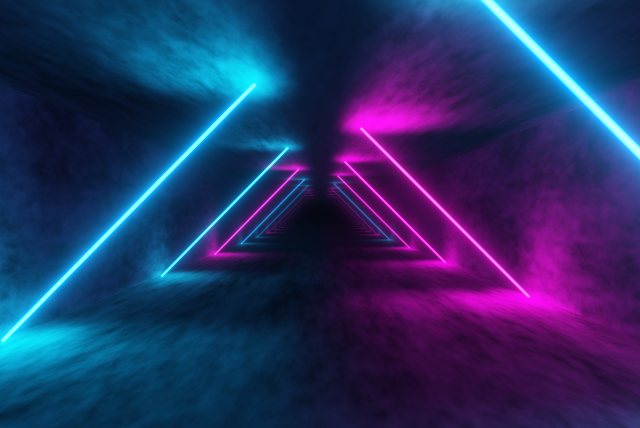
A Shadertoy shader for this background:

```glsl
// Concrete corridor lit by receding diagonal cyan and magenta neon tubes.

const vec3 CYAN = vec3(0.0, 0.60, 0.93);
const vec3 MAGENTA = vec3(0.88, 0.0, 0.68);
const vec2 HALF_ROOM = vec2(0.742, 0.297); // half width and height at depth 1
const float DEPTH_SCALE = 0.8;
const int TUBES = 12;

float hash(vec2 p) {
    vec3 h = fract(vec3(p.xyx) * 0.1031);
    h += dot(h, h.yzx + 33.33);
    return fract((h.x + h.y) * h.z);
}

float noise(vec2 p) {
    vec2 cell = floor(p), f = fract(p);
    f = f * f * (3.0 - 2.0 * f);
    return mix(mix(hash(cell), hash(cell + vec2(1, 0)), f.x),
               mix(hash(cell + vec2(0, 1)), hash(cell + vec2(1, 1)), f.x), f.y);
}

float fbm(vec2 p) {
    float sum = 0.0, amp = 0.5;
    for (int i = 0; i < 5; i++) {
        sum += amp * noise(p);
        p = mat2(1.6, 1.2, -1.2, 1.6) * p + 7.3;
        amp *= 0.56;
    }
    return sum;
}

float segmentDistance(vec2 p, vec2 a, vec2 b) {
    vec2 ab = b - a;
    return length(p - a - ab * clamp(dot(p - a, ab) / dot(ab, ab), 0.0, 1.0));
}

// 1 for magenta tubes, 0 for cyan ones
float magentaTube(int n, bool left) {
    bool magenta = left ? (n == 2 || n > 4) : (n != 0 && n != 4);
    return magenta ? 1.0 : 0.0;
}

// Light reaching a wall point, strongest on the viewer's side of the tube
float surfaceLight(vec3 point, vec2 top, vec2 bottom, float depth, float side) {
    float ahead = depth - point.z;
    float across = segmentDistance(point.xy, top, bottom);
    float along = ahead * DEPTH_SCALE;
    float facing = mix(0.1, 1.0, smoothstep(-0.25, 0.18, ahead));
    float reach = smoothstep(-0.16, 0.2, side * point.x);
    float falloff = exp(-across * (0.5 + 1.6 * max(depth - 1.0, 0.0)));
    return 0.04 * facing * reach * falloff / (across * across + along * along + 0.012);
}

// Hot core and coloured halo of a tube, seen at its own depth
vec3 tubeGlow(vec2 q, vec2 top, vec2 bottom, float depth, vec3 tint, float pixel) {
    float dist = segmentDistance(q, top / depth, bottom / depth);
    float radius = 0.004 / depth;
    float edge = max(pixel, radius * 0.6);
    float core = 1.0 - smoothstep(radius - edge, radius + edge, dist);
    core *= min(1.0, 2.0 * radius / pixel);
    float spread = dist * depth;
    float halo = 0.65 * exp(-spread / 0.03) + 0.8 * exp(-spread / 0.008)
               + 0.27 * exp(-spread / 0.085);
    halo *= mix(1.0, 0.75, smoothstep(1.0, 1.5, depth));
    vec3 hot = mix(tint, vec3(0.85, 0.95, 1.0), 0.65 / (1.0 + 0.25 * depth));
    return (tint * halo + hot * core * 1.5) * exp(-0.06 * depth * depth);
}

void mainImage(out vec4 fragColor, in vec2 fragCoord) {
    float pixel = 1.0 / iResolution.y;
    vec2 vanishing = vec2(0.5013 * iResolution.x * pixel, 0.506);
    vec2 q = fragCoord * pixel - vanishing;

    // Project the view ray onto the box-shaped corridor
    vec2 planes = HALF_ROOM / max(abs(q), vec2(0.0001));
    float depth = min(planes.x, planes.y);
    vec3 point = vec3(q * depth, depth);
    float wall = smoothstep(-0.12, 0.12, (planes.y - planes.x) / depth);
    float ceiling = (1.0 - wall) * step(0.0, q.y);

    // Mottled concrete; the logarithm keeps its grain even in perspective
    bool onWall = planes.x < planes.y;
    vec2 surface = onWall ? vec2(point.y + 5.0, HALF_ROOM.x * log(depth))
                          : vec2(point.x + sign(q.y), HALF_ROOM.y * log(depth));
    float stains = fbm(surface * 8.0 + 20.0);
    float grain = fbm(surface * 50.0 + 90.0);
    float concrete = 0.55 + 0.6 * smoothstep(0.2, 0.9, stains) + 0.65 * (grain - 0.5);
    concrete = mix(max(concrete, 0.1), 0.8, smoothstep(1.5, 5.0, depth));

    // Tubes on both sides: glow on screen and light on the surfaces
    vec3 light = vec3(0.0), glow = vec3(0.0);
    for (int s = 0; s < 2; s++) {
        bool left = s == 0;
        float side = left ? -1.0 : 1.0;
        vec2 top = left ? vec2(-0.156, 0.295) : vec2(0.141, 0.287);
        vec2 bottom = left ? vec2(-0.742, -0.301) : vec2(0.721, -0.295);
        for (int n = 0; n < TUBES; n++) {
            float tubeDepth = float(n) + (left ? 1.0 : 0.485);
            float magenta = magentaTube(n, left);
            vec3 tint = mix(CYAN, MAGENTA, magenta);
            float power = mix(1.1, 2.2, magenta) * exp(-0.42 * (tubeDepth - 1.0));
            light += tint * power * surfaceLight(point, top, bottom, tubeDepth, side);
            glow += tubeGlow(q, top, bottom, tubeDepth, tint, pixel);
        }
    }

    // Unlit strip along the ceiling, darker ceiling edges, dim side walls
    float offCentre = abs(point.x);
    float strip = smoothstep(0.03, 0.18, offCentre)
                * (1.0 - 0.75 * smoothstep(0.22, 0.5, offCentre));
    light *= mix(1.0, strip, ceiling) * mix(1.0, 0.38, wall);
    vec3 wallTint = mix(vec3(0.05, 0.05, 0.18), vec3(0.14, 0.02, 0.19), step(0.0, q.x));
    vec3 floorTint = mix(vec3(0.01, 0.06, 0.12), vec3(0.1, 0.01, 0.12),
                         smoothstep(-0.1, 0.2, point.x));
    floorTint = mix(floorTint, vec3(0.02, 0.035, 0.1), ceiling);
    vec3 ambient = mix(floorTint, wallTint, wall) * exp(-0.13 * depth);

    vec3 color = (ambient + light * 1.15) * concrete + vec3(0.008, 0.014, 0.04);
    color = 1.0 - exp(-1.15 * color);
    color = 1.0 - (1.0 - color) * (1.0 - min(glow, 1.0));
    fragColor = vec4(color, 1.0);
}
```
